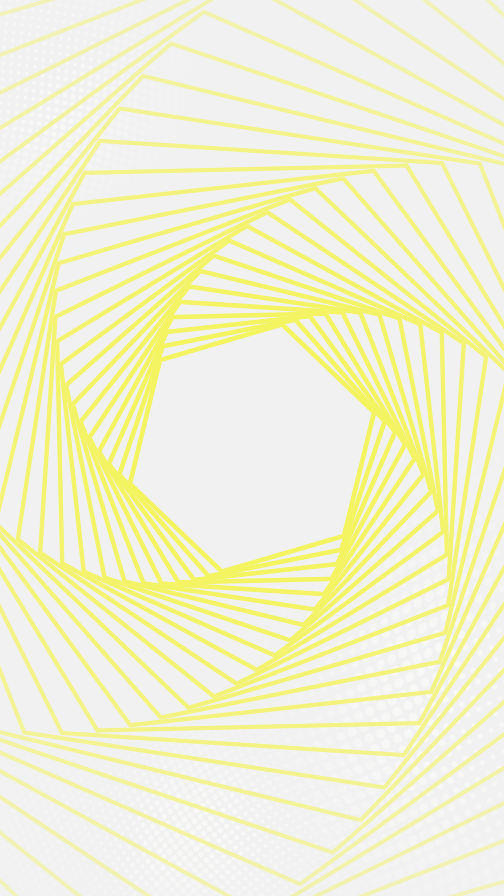
This background is drawn by a WebGL 1 fragment shader. Its source:

```glsl
precision highp float;
// A whirl of nested yellow hexagons on pale grey: each ring is turned five degrees
// and scaled by a constant ratio, so the corners trace six logarithmic spirals.
// Faint white halftone dots on a sine-bent grid lie behind the lines.

uniform vec2 u_resolution;

// Coverage of round dots on a rotated, wavy grid; their size swells in waves.
float halftone(vec2 p, float cell, float angle, float pixel) {
  float c = cos(angle), s = sin(angle);
  vec2 q = vec2(c * p.x + s * p.y, c * p.y - s * p.x);
  q += 0.012 * sin(q.yx * vec2(17.0, 13.0) + vec2(0.5, 1.8));
  vec2 fromDot = (fract(q / cell) - 0.5) * cell;
  float radius = cell * (0.29 + 0.10 * sin(q.x * 19.0 + 2.0 * sin(q.y * 11.0)));
  return 1.0 - smoothstep(radius - pixel, radius + pixel, length(fromDot));
}

// Soft round patch that fades out from its centre.
float patchMask(vec2 p, vec2 centre, vec2 size) {
  vec2 d = (p - centre) / size;
  return exp(-dot(d, d));
}

// Distance to the outline of a hexagon with one corner at the given angle.
float hexOutline(float r, float theta, float radius, float corner) {
  float sector = radians(60.0);
  float fromNormal = mod(theta - corner, sector) - 0.5 * sector;
  return abs(r * cos(fromNormal) - radius * cos(0.5 * sector));
}

void main() {
  // Centred coordinates in units of the canvas height.
  vec2 p = (gl_FragCoord.xy - 0.5 * u_resolution) / u_resolution.y;
  float pixel = 1.0 / u_resolution.y;
  float r = length(p);
  float theta = atan(p.y, p.x + 1e-6);

  // Paper with halftone patches: lower right, lower left, upper left.
  vec3 color = vec3(0.945, 0.945, 0.947);
  float dots = halftone(p, 0.0138, 0.35, pixel) * patchMask(p, vec2(0.22, -0.28), vec2(0.15, 0.17));
  dots += halftone(p, 0.0085, 0.60, pixel) * patchMask(p, vec2(-0.06, -0.43), vec2(0.17, 0.09));
  dots += halftone(p, 0.0090, -0.25, pixel) * patchMask(p, vec2(-0.23, 0.41), vec2(0.10, 0.11));
  color = mix(color, vec3(0.985, 0.985, 0.975), 0.75 * min(dots, 1.0));

  // Hexagon rings, growing outward while turning clockwise.
  float ink = 0.0;
  for (int i = 0; i < 30; i++) {
    float n = float(i);
    float d = hexOutline(r, theta, 0.142 * exp(0.0619 * n), radians(16.3 - 5.0 * n));
    float halfWidth = mix(0.0026, 0.0021, n / 30.0);
    ink = max(ink, 1.0 - smoothstep(halfWidth - 0.6 * pixel, halfWidth + 0.6 * pixel, d));
  }

  // Yellow is strongest at the central opening and pales toward the corners.
  float paleness = smoothstep(0.12, 0.62, r);
  vec3 lineColor = mix(vec3(0.955, 0.955, 0.38), vec3(0.95, 0.95, 0.74), paleness);
  gl_FragColor = vec4(mix(color, lineColor, ink), 1.0);
}
```
